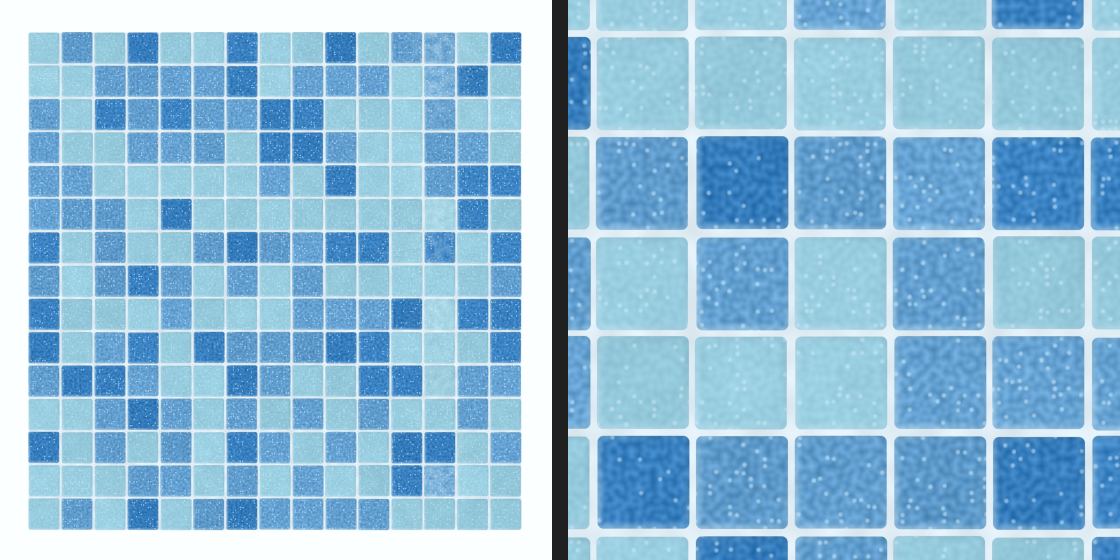
Left, the full canvas; right, a detail of the centre.
This texture is drawn by a WebGL 2 fragment shader. Its source:

```glsl
#version 300 es
precision highp float;

uniform vec2 u_resolution;
out vec4 fragColor;

const float TILES = 15.0;

// Integer hash giving three values in 0..1
vec3 hash3(vec2 cell, uint seed) {
  uvec3 v = uvec3(ivec3(ivec2(cell), 0)) + uvec3(17u, 59u, seed);
  v = v * 1664525u + 1013904223u;
  v.x += v.y * v.z; v.y += v.z * v.x; v.z += v.x * v.y;
  v ^= v >> 16u;
  v.x += v.y * v.z; v.y += v.z * v.x; v.z += v.x * v.y;
  return vec3(v >> 8u) / 16777216.0;
}

float cornerSlope(vec2 cell, vec2 offset, float period) {
  float angle = 6.2832 * hash3(mod(cell, period), 7u).x;
  return dot(vec2(cos(angle), sin(angle)), offset);
}

// Gradient noise that wraps after a whole number of cells
float gradientNoise(vec2 uv, float period) {
  vec2 p = uv * period, i = floor(p), f = p - i;
  vec2 w = f * f * f * (f * (f * 6.0 - 15.0) + 10.0);
  vec2 e = vec2(1.0, 0.0);
  float low = mix(cornerSlope(i, f, period), cornerSlope(i + e, f - e, period), w.x);
  float high = mix(cornerSlope(i + e.yx, f - e.yx, period), cornerSlope(i + 1.0, f - 1.0, period), w.x);
  return mix(low, high, w.y);
}

float roundedBox(vec2 p, vec2 halfSize, float radius) {
  vec2 q = abs(p) - halfSize + radius;
  return length(max(q, 0.0)) + min(max(q.x, q.y), 0.0) - radius;
}

// Scattered pale grains, at most one in each wrapped cell
float speckles(vec2 uv, float period, float density) {
  vec2 p = uv * period;
  vec3 h = hash3(mod(floor(p), period), 23u);
  float spot = 1.0 - smoothstep(0.1, 0.5, length(fract(p) - 0.35 - 0.3 * h.xy));
  return spot * step(h.z, density);
}

vec3 glassColor(float pick) {
  vec3 aqua = vec3(0.59, 0.80, 0.87);
  vec3 azure = vec3(0.38, 0.62, 0.81);
  vec3 cobalt = vec3(0.22, 0.50, 0.75);
  return pick < 0.44 ? aqua : pick < 0.77 ? azure : cobalt;
}

void main() {
  vec2 uv = gl_FragCoord.xy / u_resolution;
  vec2 grid = (uv - vec2(0.050, 0.052)) / vec2(0.896, 0.892) * TILES;
  float pixel = TILES / (0.89 * min(u_resolution.x, u_resolution.y));
  vec2 id = clamp(floor(grid), 0.0, TILES - 1.0);
  vec3 pick = hash3(id, 3u);
  vec3 vary = hash3(id, 11u);

  // White border and pale grout
  vec3 color = vec3(0.99, 1.0, 1.0);
  float sheet = roundedBox(grid - 0.5 * TILES, vec2(0.5 * TILES - 0.03), 0.08);
  vec3 grout = vec3(0.88, 0.93, 0.96) + 0.06 * gradientNoise(uv, 60.0);
  color = mix(color, grout, 1.0 - smoothstep(-pixel, pixel, sheet));

  // Glass tile, slightly shifted and uneven in tone
  vec2 local = grid - id - 0.5 - 0.02 * (vary.xy - 0.5);
  float edge = roundedBox(local, vec2(0.463), 0.06);
  vec3 glass = glassColor(pick.x) + 0.045 * (vary.z - 0.5);
  float pale = step(pick.x, 0.44);
  glass += 0.025 * gradientNoise(uv, 40.0);
  glass += mix(0.13, 0.05, pale) * gradientNoise(uv, 230.0);
  glass = mix(glass, vec3(0.86, 0.95, 1.0), mix(0.5, 0.42, pale) * speckles(uv, 240.0, 0.13));

  // Worn rim: pale at left and below, darker at right and above
  float rim = smoothstep(-0.09, 0.0, edge);
  float facing = clamp(0.5 - 0.9 * (local.x + local.y), 0.0, 1.0);
  glass = mix(glass, vec3(0.78, 0.89, 0.95), rim * (0.12 + 0.3 * facing));
  glass -= 0.05 * rim * (1.0 - facing);

  // Soft window glare on a few tiles of one column
  float glare = exp(-2.0 * pow(grid.x - 12.4, 2.0)) * smoothstep(0.35, 0.8, pick.y);
  glare *= 0.5 + 0.8 * gradientNoise(uv, 75.0);
  glass = mix(glass, vec3(0.88, 0.96, 0.98), 0.45 * clamp(glare, 0.0, 1.0));

  color = mix(color, glass, 1.0 - smoothstep(-0.6 * pixel, 0.9 * pixel, edge));
  fragColor = vec4(clamp(color, 0.0, 1.0), 1.0);
}
```
